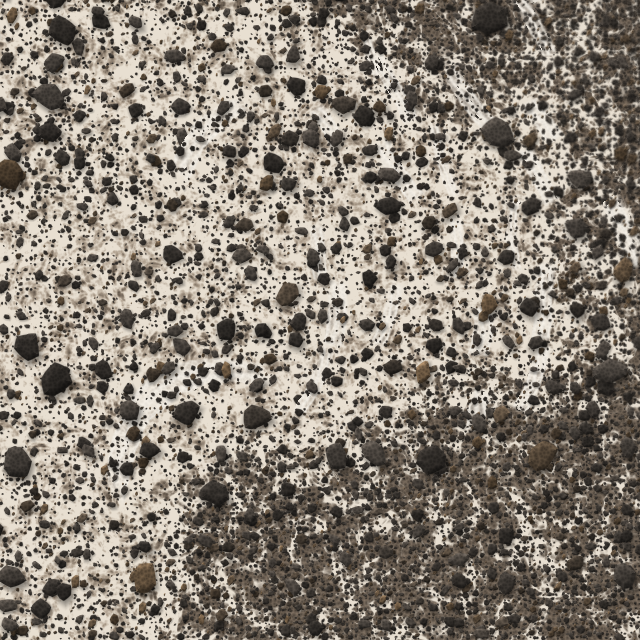
Write a Shadertoy shader that draws this texture.

```glsl
// Dark gravel and soil scattered over scuffed pale plaster with white scrape marks.
#define PLASTER vec3(0.91, 0.875, 0.82)
#define TAN     vec3(0.68, 0.62, 0.55)
#define SOIL    vec3(0.36, 0.315, 0.27)
#define CHALK   vec3(0.94, 0.92, 0.885)
#define STONE   vec3(0.25, 0.23, 0.21)
#define BROWN   vec3(0.40, 0.32, 0.23)
#define STONE_SCALE 16.0
#define STONE_AMOUNT 0.42
#define SPECK_AMOUNT 0.36
#define HAZE 0.005

vec3 hash3(vec2 p) {
    vec3 q = fract(p.xyx * vec3(0.1031, 0.1030, 0.0973));
    q += dot(q, q.yxz + 33.33);
    return fract((q.xxy + q.yzz) * q.zyx);
}

// Layered sines, roughly -1 to 1
float waves(vec2 p) {
    float sum = 0.0, amp = 0.5;
    for (int i = 0; i < 4; i++) {
        p = mat2(0.8, 0.6, -0.6, 0.8) * p * 1.9 + 1.7;
        sum += amp * sin(p.x + 1.5 * sin(p.y));
        amp *= 0.6;
    }
    return sum;
}

// Distance to the nearest cell point
float cellular(vec2 p) {
    vec2 id = floor(p);
    float best = 4.0;
    for (int j = 0; j < 9; j++) {
        vec2 c = id + vec2(j % 3 - 1, j / 3 - 1);
        vec2 q = c + hash3(c).xy - p;
        best = min(best, dot(q, q));
    }
    return sqrt(best);
}

// Soil cover: heavy at lower right and along the right and top edges
float dirt(vec2 p) {
    float corner = min(dot(p - vec2(0.34, 0.22), vec2(0.45, -0.89)), p.x - 0.30);
    float top = 0.7 * dot(p - vec2(0.40, 1.0), vec2(0.41, 0.91));
    float edge = max(max(corner, p.x - 0.89), top);
    float cover = smoothstep(-0.10, 0.10, edge + 0.07 * waves(p * 5.0));
    return clamp(0.08 + 0.80 * cover + 0.12 * waves(p * 9.0 + 4.0), 0.0, 1.0);
}

// Curved chalky scrape from a to b; returns opacity
float scrape(vec2 p, vec2 a, vec2 b, float bend, float width, float soft) {
    vec2 axis = b - a;
    float len = length(axis);
    axis /= len;
    vec2 q = p - a;
    float t = dot(q, axis) / len;
    float side = dot(q, vec2(-axis.y, axis.x)) - 4.0 * bend * t * (1.0 - t);
    side += 0.12 * width * waves(p * 45.0);
    float body = 1.0 - smoothstep(-soft, soft, abs(side) - width);
    float ends = smoothstep(0.0, 0.08, t) * smoothstep(1.0, 0.88, t);
    float ridges = 0.78 + 0.22 * sin(side / width * 7.0 + 2.0 * sin(t * 5.0));
    return body * ends * ridges;
}

// Short scrapes scattered over the upper right
float scatteredScrapes(vec2 p, float soft) {
    vec2 g = p * 9.0, id = floor(g);
    float sum = 0.0;
    for (int j = 0; j < 9; j++) {
        vec2 c = id + vec2(j % 3 - 1, j / 3 - 1);
        vec3 h = hash3(c + 71.0);
        vec2 mid = c + 0.2 + 0.6 * h.xy;
        vec2 away = (mid / 9.0 - vec2(0.71, 0.69)) / vec2(0.25, 0.40);
        if (h.z > 1.05 - 0.75 * dot(away, away)) continue;
        float lean = mix(-0.35, 0.5, smoothstep(4.0, 7.0, mid.y)) + 0.5 * (h.x - 0.5);
        vec2 reach = (0.30 + 0.30 * h.y) * vec2(-sin(lean), cos(lean));
        sum = max(sum, scrape(p, (mid - reach) / 9.0, (mid + reach) / 9.0,
                              0.02 * (h.z - 0.3), 0.007 + 0.009 * h.x, soft));
    }
    return sum;
}

// Angular pebble: signed distance and facet light
vec2 pebble(vec2 q, float r, vec3 k) {
    float d = -4.0, light = 0.0, turn = k.y * 6.283;
    vec2 axis = vec2(cos(turn), sin(turn));
    q += axis * dot(q, axis) * 0.6 * k.z;
    for (int i = 0; i < 6; i++) {
        float f = fract(k.z * 17.0 * float(i + 1) + k.x * 5.0);
        float a = (float(i) + 0.7 * f) * 1.047 + turn;
        vec2 dir = vec2(cos(a), sin(a));
        float plane = dot(q, dir) - r * (0.72 + 0.4 * fract(f * 7.0));
        if (plane > d) { d = plane; light = dot(dir, vec2(-0.35, 0.94)); }
    }
    return vec2(mix(d, length(q) - r, 0.3), light * smoothstep(-0.6 * r, 0.0, d));
}

// One size class of grains; fine runs from 0 for stones to 1 for specks
void addGrains(inout vec3 col, vec2 p, float scale, float fine, float soft, float grit) {
    vec2 g = p * scale, id = floor(g);
    for (int j = 0; j < 9; j++) {
        vec2 c = id + vec2(j % 3 - 1, j / 3 - 1);
        vec3 h = hash3(c + floor(scale * 7.3)), k = hash3(c + floor(scale * 3.1) + 40.0);
        vec2 mid = c + 0.2 + 0.6 * h.xy, q = g - mid, at = mid / scale;
        if (dot(q, q) > 1.0) continue;
        float cover = dirt(at);
        float cluster = 0.75 + 0.7 * waves(at * 8.0 + 2.0) + 0.5 * exp(-12.0 * dot(at - vec2(0.52, 0.64), at - vec2(0.52, 0.64)));
        float amount = mix(STONE_AMOUNT * cluster * (1.0 - 0.5 * cover), SPECK_AMOUNT + 0.5 * cover, fine);
        if (h.z > amount) continue;
        float r = mix(0.17, 0.46, k.x * k.x), w = soft * scale;
        vec2 s = pebble(q, r, k);
        float shade = smoothstep(0.16, -0.1, pebble(q + vec2(-0.04, 0.08), r, k).x);
        col *= 1.0 - 0.4 * shade * (1.0 - 0.5 * fine);
        vec3 tint = mix(STONE, BROWN, smoothstep(0.72, 1.0, k.y) * 0.8) * (0.65 + 0.6 * k.z);
        tint *= (0.95 + 0.45 * s.y) * (0.8 + 0.45 * grit);
        col = mix(col, tint, smoothstep(w, -w, s.x));
    }
}

void mainImage(out vec4 fragColor, in vec2 fragCoord) {
    vec2 p = fragCoord / iResolution.y;
    float soft = 0.8 / iResolution.y + HAZE * smoothstep(1.25, 2.0, p.x + 0.5 * p.y + 0.25);
    float grit = cellular(p * 190.0);

    // Stained plaster
    vec2 warped = p + 0.012 * vec2(waves(p * 14.0), waves(p * 14.0 + 9.0));
    float mottle = 0.4 * cellular(warped * 22.0) + 0.35 * cellular(warped * 58.0) + 0.25 * cellular(warped * 125.0);
    float cover = dirt(p);
    vec3 col = mix(TAN, PLASTER, smoothstep(0.22, 0.50, mottle + 0.15 * (grit - 0.4)));
    float stain = smoothstep(0.28, 0.75, 0.8 * cover + 2.2 * (0.42 - mottle));
    col = mix(col, SOIL * (0.75 + 0.6 * grit), 0.9 * stain);

    // Scrapes
    float chalk = scatteredScrapes(p, soft + 0.001);
    chalk = max(chalk, scrape(p, vec2(0.18, 0.21), vec2(0.44, 0.41), 0.10, 0.024, soft + 0.001));
    chalk = max(chalk, scrape(p, vec2(0.28, 0.72), vec2(0.39, 0.84), 0.022, 0.018, soft + 0.001));
    col = mix(col, CHALK * (0.96 + 0.08 * grit), 0.95 * chalk);

    // Grains, from specks up to stones
    for (int i = 4; i >= 0; i--) {
        float fine = smoothstep(0.0, 3.0, float(i));
        addGrains(col, p, STONE_SCALE * pow(1.7, float(i)), fine * (1.0 - 0.6 * chalk), soft, grit);
    }
    fragColor = vec4(clamp(col, 0.0, 1.0), 1.0);
}
```
